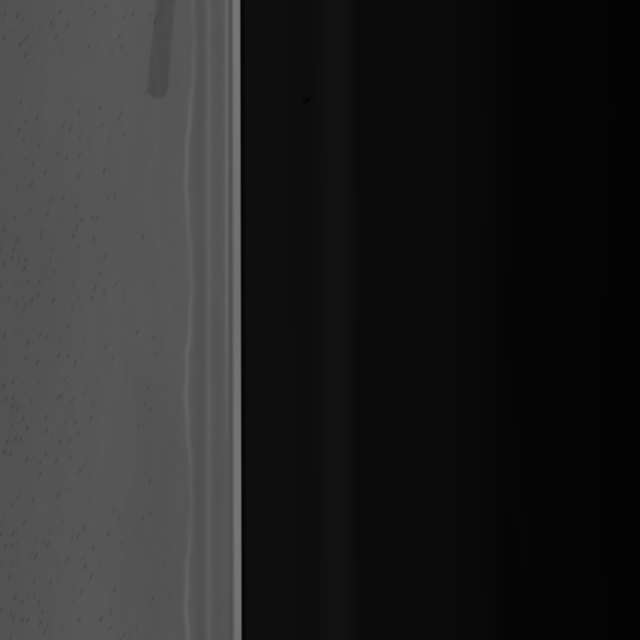
This texture is drawn by a three.js fragment shader. Its source:

```glsl
// Draws a brushed grey metal plate with a bright machined rim beside a dark banded void.
varying vec2 vUv;

const float TAU = 6.2832;

vec2 hash2(vec2 p) {
  vec2 q = vec2(dot(p, vec2(127.1, 311.7)), dot(p, vec2(269.5, 183.3)));
  return fract(sin(q) * 43758.55);
}

// Soft vertical line centred at c
float streak(float x, float c, float width) {
  float d = (x - c) / width;
  return exp(-d * d);
}

// Layered sines, roughly -1 to 1
float waves(vec2 p) {
  float sum = 0.0;
  float gain = 0.5;
  for (int i = 0; i < 5; i++) {
    sum += gain * sin(p.x + 1.3 * sin(p.y)) * cos(p.y + 0.7 * sin(p.x));
    p = mat2(1.6, 1.1, -1.1, 1.6) * p + 2.3;
    gain *= 0.6;
  }
  return sum;
}

// Cellular noise: sparse slanted flecks, one candidate per cell
float flecks(vec2 p, float density) {
  vec2 cell = floor(p);
  float mark = 0.0;
  for (int j = -1; j <= 1; j++) {
    for (int i = -1; i <= 1; i++) {
      vec2 id = cell + vec2(float(i), float(j));
      vec2 rnd = hash2(id);
      vec2 d = p - id - rnd;
      d.x -= 0.5 * d.y;
      float present = step(hash2(id + 41.0).x, density);
      float size = mix(0.5, 1.0, rnd.y);
      mark = max(mark, present * size * exp(-dot(d * d, vec2(60.0, 14.0))));
    }
  }
  return mark;
}

float capsule(vec2 p, vec2 a, vec2 b, float ra, float rb) {
  vec2 ab = b - a;
  float h = clamp(dot(p - a, ab) / dot(ab, ab), 0.0, 1.0);
  return length(p - a - ab * h) - mix(ra, rb, h);
}

float plate(vec2 uv, float edge) {
  float x = uv.x;
  float y = uv.y;
  // Broad shading and brushed grain
  float tone = 0.322 + 0.018 * smoothstep(0.0, 0.16, x);
  tone += 0.008 * waves(uv * vec2(14.0, 5.0));
  tone += 0.005 * waves(uv * vec2(150.0, 12.0));
  tone += 0.004 * waves(uv * vec2(210.0, 90.0));
  tone -= 0.012 * streak(x, 0.235, 0.045) * smoothstep(0.7, 0.3, y);

  // Dark flecks, denser towards the left and bottom
  float density = mix(0.42, 0.1, smoothstep(0.0, 0.26, x)) * mix(1.0, 0.55, y);
  tone -= 0.055 * flecks(uv * vec2(75.0, 60.0), density) * smoothstep(0.29, 0.22, x);

  // Stain hanging from the top
  float stain = capsule(uv, vec2(0.246, 0.862), vec2(0.262, 1.03), 0.015, 0.013);
  float stainMask = smoothstep(0.005, -0.003, stain);
  tone -= stainMask * (0.045 + 0.012 * waves(vec2((x - 0.1 * y) * 280.0, y * 55.0)));

  // Wavering scratch and straight machining lines
  float bend = 0.295 + 0.004 * cos(TAU * (y - 0.555) / 0.33);
  bend += 0.008 * smoothstep(0.8, 1.0, y) + 0.0008 * sin(y * 95.0);
  float wear = 0.75 + 0.25 * sin(y * 17.0 + 1.0);
  tone += 0.05 * wear * streak(x, bend, 0.004);
  tone -= 0.022 * streak(x, 0.312, 0.009);
  tone += 0.028 * streak(x, 0.326, 0.004);
  tone -= 0.012 * streak(x, 0.341, 0.008);
  tone += 0.055 * smoothstep(0.2, 0.6, y) * streak(x, 0.354, 0.0028);
  tone -= 0.03 * streak(x, 0.3605, 0.0025);

  // Bright rim
  float rim = smoothstep(edge - 0.015, edge - 0.009, x);
  return tone + rim * (0.105 + 0.012 * sin(y * 8.0));
}

float darkSide(vec2 uv, float edge) {
  float x = uv.x;
  float tone = mix(0.058, 0.052, smoothstep(0.39, 0.48, x));
  tone += 0.014 * smoothstep(0.49, 0.515, x);
  tone -= 0.022 * smoothstep(0.538, 0.56, x);
  tone -= 0.008 * smoothstep(0.69, 0.74, x);
  tone -= 0.015 * smoothstep(0.74, 0.8, x);
  tone -= 0.008 * smoothstep(0.8, 0.98, x);
  tone += 0.0015 * waves(vec2(x * 70.0, uv.y * 3.0));
  tone -= 0.035 * streak(x, edge + 0.003, 0.004);
  float chip = capsule(uv, vec2(0.475, 0.841), vec2(0.482, 0.844), 0.001, 0.002);
  return tone - 0.03 * smoothstep(0.003, 0.0, chip);
}

void main() {
  float edge = 0.3775 - 0.002 * vUv.y;
  float side = smoothstep(edge - 0.002, edge + 0.002, vUv.x);
  float tone = mix(plate(vUv, edge), darkSide(vUv, edge), side);
  gl_FragColor = vec4(vec3(max(tone, 0.0)), 1.0);
}
```
